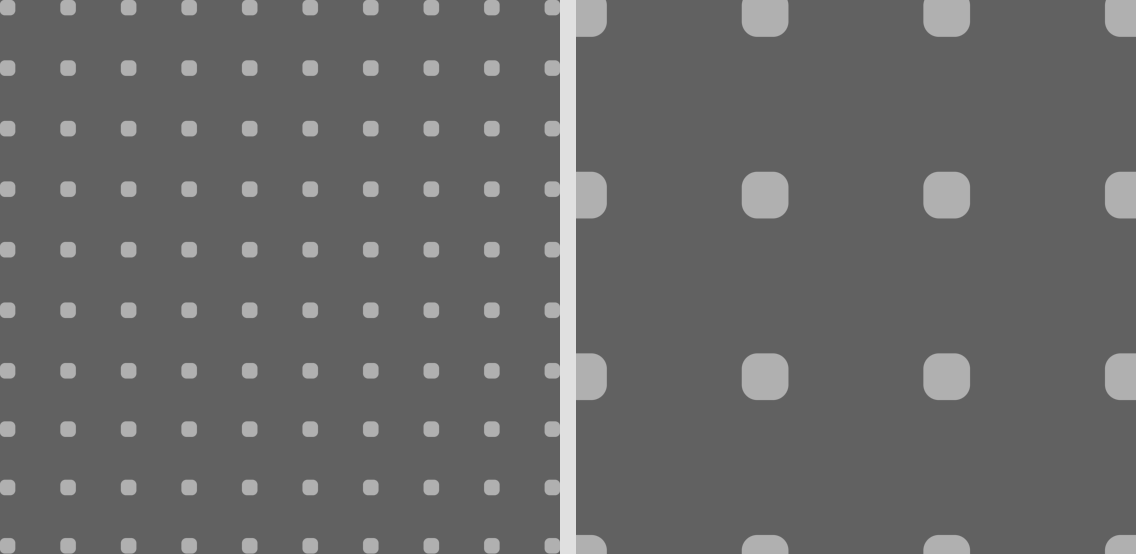
Left: the whole. Right: its middle third, enlarged.
Reproduce this pattern procedurally as a Shadertoy shader.

```glsl
const vec3 BACKGROUND = vec3(0.38);
const vec3 DOT_COLOR = vec3(0.69);

// Lengths are fractions of the canvas width
const float MARGIN = 0.0135;
const float PITCH = 0.1081;
const float TIGHT_PITCH = 0.1042;
const float WIDE_ROW_GAPS = 6.0;
const float DOT_HALF_SIZE = 0.0139;
const float DOT_CORNER = 0.0092;

// Signed offset to the nearest multiple of the pitch
float repeatOffset(float x, float pitch) {
    return x - pitch * floor(x / pitch + 0.5);
}

float roundedSquare(vec2 p, float halfSize, float corner) {
    vec2 q = abs(p) - halfSize + corner;
    return length(max(q, 0.0)) + min(max(q.x, q.y), 0.0) - corner;
}

float coverage(float dist, float pixel) {
    return 1.0 - smoothstep(-0.75 * pixel, 0.75 * pixel, dist);
}

void mainImage(out vec4 fragColor, in vec2 fragCoord) {
    float pixel = 1.0 / iResolution.x;
    vec2 fromTopLeft = vec2(fragCoord.x, iResolution.y - fragCoord.y) * pixel;
    vec2 p = fromTopLeft - MARGIN;

    // Rows sit closer together below the last wide gap
    float below = p.y - WIDE_ROW_GAPS * PITCH;
    float rowPitch = below > 0.0 ? TIGHT_PITCH : PITCH;
    vec2 cell = vec2(repeatOffset(p.x, PITCH), repeatOffset(below, rowPitch));

    float dist = roundedSquare(cell, DOT_HALF_SIZE, DOT_CORNER);
    fragColor = vec4(mix(BACKGROUND, DOT_COLOR, coverage(dist, pixel)), 1.0);
}
```
